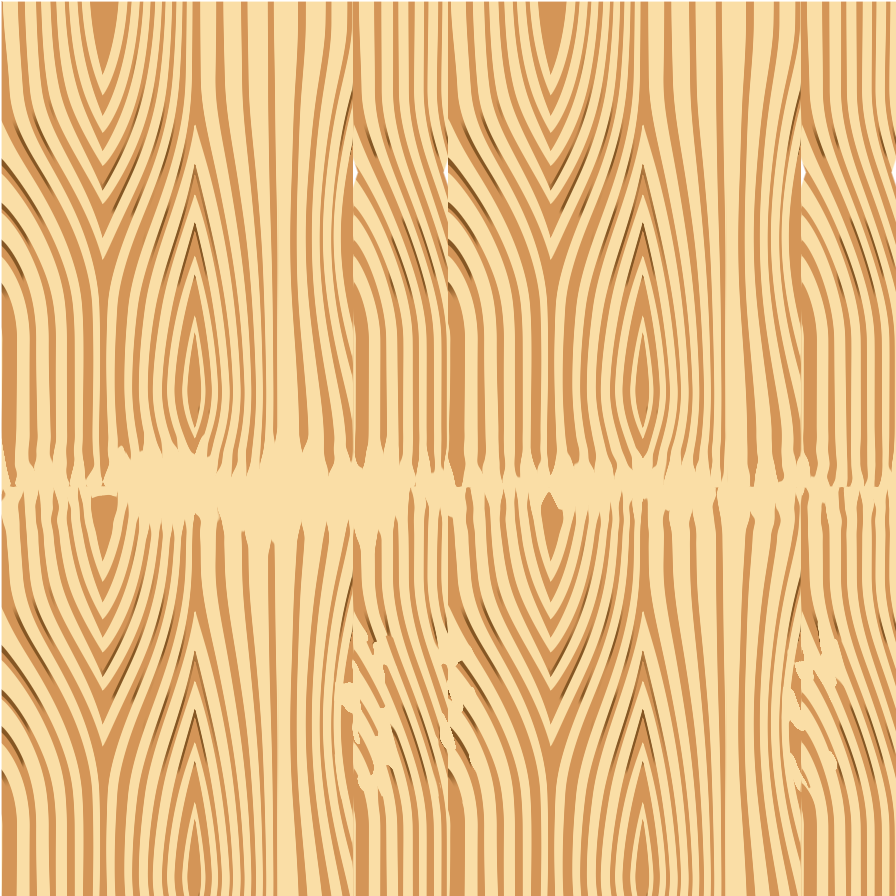
This texture is drawn by a three.js fragment shader. Its source:

```glsl
// Flat two-tone wood grain: a tile with V-shaped cathedrals, an eye and a cut knot,
// two across and nearly two down, with a torn seam between the rows.
// Grain lines are the integer levels of a height field blended between vertical axes.
varying vec2 vUv;

const vec3 CREAM = vec3(0.98, 0.87, 0.65);
const vec3 BROWN = vec3(0.83, 0.585, 0.34);
const vec3 SHADE = vec3(0.52, 0.34, 0.14);
const vec3 WHITE = vec3(1.0);

// Tile units: 1 is the width of a tile, y runs down.
const float TILES_ACROSS = 2.0;
const float ROW_HEIGHT = 1.086;
const float VEE = 0.229;          // axis of the V shapes
const float EYE = 0.435;          // axis of the closed eye
const float CALM = 0.622;         // straight grain
const float CUT = 0.789;          // hard cut through the knot
const float HALF_WIDTH = 0.2;     // half line width, in levels
const float WIDTH_VARIATION = 0.11;
const float SHADOW_WIDTH = 0.15;
const float SEAM_JITTER = 0.09;
const float SEAM_TAPER = 0.05;

float hash(vec2 p) {
  vec3 a = fract(p.xyx * 0.1031);
  a += dot(a, a.yzx + 33.33);
  return fract((a.x + a.y) * a.z);
}

float noise(vec2 p) {
  vec2 i = floor(p), f = fract(p);
  f = f * f * (3.0 - 2.0 * f);
  return mix(mix(hash(i), hash(i + vec2(1.0, 0.0)), f.x),
             mix(hash(i + vec2(0.0, 1.0)), hash(i + vec2(1.0)), f.x), f.y);
}

float bump(float x, float center, float width) {
  return 1.0 - smoothstep(0.4 * width, width, abs(x - center));
}

// Height field; clamped levels become solid cores.
float grain(vec2 p) {
  float y = p.y;
  float edge = 7.0 + 4.3 * smoothstep(0.2, 0.76, y);
  float vee = 6.1 * smoothstep(-0.04, 0.69, y);
  float eye = 8.0 + 4.4 * smoothstep(0.168, 0.955, y) - 2.2 * smoothstep(0.86, 1.12, y);
  float knot = 8.2 + 2.9 * (smoothstep(0.05, 0.52, y) - smoothstep(0.52, 0.99, y));
  if (p.x < VEE) return max(1.0, mix(edge, vee, pow(p.x / VEE, 1.25)));
  if (p.x < EYE) {
    float t = pow(max((p.x - VEE) / (EYE - VEE), 0.0), 1.15);
    return clamp(mix(vee, eye, t), 1.0, 12.0);
  }
  if (p.x < CALM) return min(12.0, mix(eye, 4.7, (p.x - EYE) / (CALM - EYE)));
  if (p.x < CUT) return min(10.0, mix(5.4, knot, pow((p.x - CALM) / (CUT - CALM), 1.4)));
  return edge - 5.6 * pow((p.x - CUT) / (1.0 - CUT), 1.25);
}

// Distance into the grain from the ragged gap between the rows.
float seamDistance(vec2 q) {
  float right = step(1.0, q.x);
  float lower = step(ROW_HEIGHT, q.y);
  float jitter = noise(vec2(q.x * 40.0, lower * 7.0)) - 0.5;
  float above = ROW_HEIGHT - 0.02 - 0.03 * bump(q.x, 0.6, 0.45) + 0.02 * right;
  float below = ROW_HEIGHT + 0.005 + 0.09 * bump(q.x, 0.72, 0.19)
              + 0.04 * bump(q.x, 0.45, 0.22) + 0.03 * bump(q.x, 1.62, 0.2);
  return max(above - q.y, q.y - below) + SEAM_JITTER * jitter;
}

void main() {
  vec2 q = vec2(vUv.x, 1.0 - vUv.y) * TILES_ACROSS;
  float row = step(ROW_HEIGHT, q.y);
  vec2 p = vec2(fract(q.x), q.y - row * ROW_HEIGHT);

  // Level field with gentle wobble, rougher beside the seam
  float seam = seamDistance(q);
  float rough = 1.0 - smoothstep(0.0, 0.14, abs(q.y - ROW_HEIGHT));
  float level = grain(p);
  float lean = abs(grain(p + vec2(0.0, 0.01)) - level) / 0.01;
  level += 0.16 * (noise(p * vec2(9.0, 5.0)) - 0.5);
  level += 0.35 * rough * (noise(q * vec2(24.0, 30.0)) - 0.5);
  float aa = clamp(0.5 * fwidth(level), 0.01, 0.13);

  // Line width: varied per line, thin at the top, fuller at the apexes
  float lineId = floor(level + 0.5);
  float axis = min(abs(p.x - VEE), abs(p.x - EYE));
  float width = HALF_WIDTH + WIDTH_VARIATION * (hash(vec2(lineId, 3.0)) - 0.5);
  width += 0.08 * (noise(vec2(lineId * 5.0, p.y * 4.0)) - 0.5);
  float calm = bump(p.x, 0.62, 0.19);
  width *= mix(mix(0.8, 0.55, calm), mix(1.05, 0.85, calm), smoothstep(0.0, 0.6, p.y));
  width += 0.1 * exp(-axis * 35.0);

  // Torn flakes beside the cuts of the lower row
  float tornX = max(bump(p.x, CUT + 0.025, 0.075), bump(q.x, 1.015, 0.05));
  float tornY = smoothstep(0.28, 0.4, p.y) - smoothstep(0.6, 0.72, p.y);
  float flakes = smoothstep(0.54, 0.62, noise(vec2(q.x * 44.0 - q.y * 14.0, q.y * 20.0)));
  width -= 0.5 * row * tornX * tornY * flakes;
  width = mix(-aa, width, smoothstep(0.0, SEAM_TAPER, seam));

  // Lines and the thin shadow on their outer edge
  float offset = level - lineId;
  float ink = 1.0 - smoothstep(width - aa, width + aa, abs(offset));
  float veeReach = abs(p.x - VEE) - 0.1;
  float inner = width - SHADOW_WIDTH;
  float shadow = smoothstep(inner - aa, inner + aa, -sign(veeReach) * offset);
  shadow *= smoothstep(0.0, 0.03, abs(veeReach)) * smoothstep(5.5, 8.0, lean);
  shadow *= smoothstep(0.5, 0.62, noise(p * vec2(11.0, 7.0) + 4.0));
  vec3 color = mix(CREAM, mix(BROWN, SHADE, shadow), ink);

  // White chips at the cuts of the upper row, and a hairline margin
  float chipX = p.x < 0.9 ? p.x - CUT : 1.0 - p.x;
  float chip = 1.0 - smoothstep(0.022, 0.038, abs(chipX) * 3.0 + abs(p.y - 0.385));
  color = mix(color, WHITE, chip * step(0.0, chipX) * (1.0 - row));
  float margin = 1.0 - smoothstep(0.002, 0.005, min(q.x, q.y));
  gl_FragColor = vec4(mix(color, WHITE, margin), 1.0);
}
```
